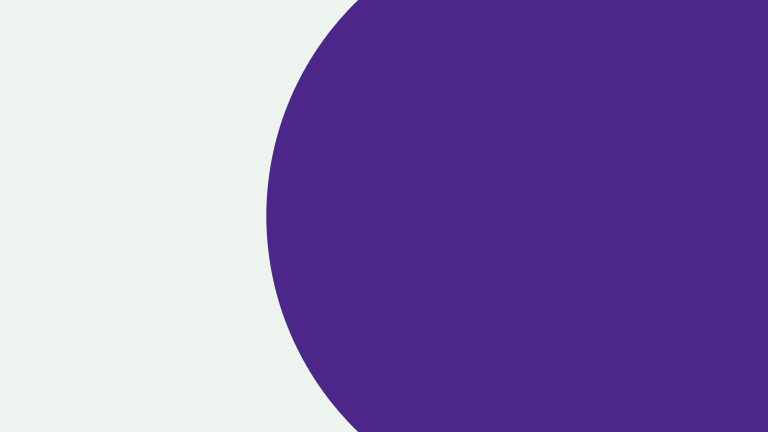
Write a Shadertoy shader that draws this background.

```glsl
// A large flat violet disc on a pale mint ground, running off the canvas
// at the top, right and bottom so that only its left arc shows.
// Drawn with a circle distance function in units of the canvas height.

const vec3 MINT = vec3(0.929, 0.957, 0.941);
const vec3 VIOLET = vec3(0.302, 0.149, 0.537);
const vec2 DISC_CENTER = vec2(0.4213, 0.0);  // offset from the canvas centre
const float DISC_RADIUS = 0.6937;

float circleDistance(vec2 point, vec2 center, float radius) {
    return length(point - center) - radius;
}

void mainImage(out vec4 fragColor, in vec2 fragCoord) {
    // Centred coordinates, with the canvas height as one unit
    vec2 point = (fragCoord - 0.5 * iResolution.xy) / iResolution.y;
    float pixelSize = 1.0 / iResolution.y;

    // Disc coverage with an edge one pixel wide
    float edge = circleDistance(point, DISC_CENTER, DISC_RADIUS);
    float coverage = clamp(0.5 - edge / pixelSize, 0.0, 1.0);

    fragColor = vec4(mix(MINT, VIOLET, coverage), 1.0);
}
```
